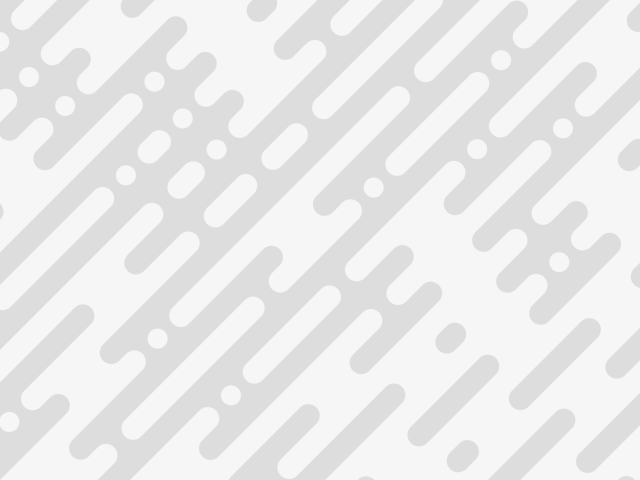
Write a Shadertoy shader that draws this pattern.

```glsl
#define LANE 0.0479        // width of one diagonal lane
#define SLOT 0.18          // length of a slot that may hold one gap
#define LIGHT_GAP 0.156    // light gap in a dark lane, between cap centres
#define DARK_GAP 0.08      // plain dark gap in a light lane
#define DOTTED_GAP 0.137   // dark gap that holds a dot
#define DOT_RADIUS 0.0208
#define DOT_CHANCE 0.6
#define SPREAD 0.32        // keeps gaps of one lane apart
#define DARK_BIAS 0.12     // more gaps in dark lanes than in light ones
#define DRIFT 0.09         // slow shift of the slots from lane to lane
#define PALE vec3(0.965)
#define GREY vec3(0.868)

float hash(vec2 p) {
    vec3 q = fract(p.xyx * vec3(0.1031, 0.1030, 0.0973));
    q += dot(q, q.yzx + 33.33);
    return fract((q.x + q.y) * q.z);
}

// Gradient noise along one axis
float gradientNoise(float x) {
    float i = floor(x), f = x - i;
    float a = 2.0 * hash(vec2(i, 91.0)) - 1.0;
    float b = 2.0 * hash(vec2(i + 1.0, 91.0)) - 1.0;
    return mix(a * f, b * (f - 1.0), f * f * (3.0 - 2.0 * f));
}

bool isDarkLane(float lane) {
    return mod(lane, 2.0) > 0.5;
}

// Claim of a lane on a slot; the highest among neighbours gets the gap
float claim(float lane, float slot) {
    float favoured = 1.0 - mod(slot + floor(lane * 0.5), 2.0);
    float bias = isDarkLane(lane) ? DARK_BIAS : 0.0;
    return hash(vec2(lane, slot) + 57.0) + SPREAD * favoured + bias;
}

// Signed distance to the bars of a lane; across is measured from its centre
float laneDistance(float lane, float along, float across) {
    along += DRIFT * gradientNoise(lane * 0.15);
    float slot = floor(along / SLOT);
    float local = along - (slot + 0.5) * SLOT;
    float mine = claim(lane, slot);
    float rival = max(claim(lane - 1.0, slot), claim(lane + 1.0, slot));
    float radius = 0.5 * LANE;
    if (mine <= rival) return abs(across) - radius;

    bool dark = isDarkLane(lane);
    bool dotted = !dark && hash(vec2(slot, lane) + 13.0) < DOT_CHANCE;
    float gap = dark ? LIGHT_GAP : (dotted ? DOTTED_GAP : DARK_GAP);

    // Jitter only within the room left in the slot
    float room = max(SLOT - 0.02 - gap, 0.0);
    local -= room * (hash(vec2(lane, slot) + 7.0) - 0.5);

    // Round caps on both sides of the gap
    float past = min(abs(local) - 0.5 * gap, 0.0);
    float d = length(vec2(past, across)) - radius;
    if (dotted) d = min(d, length(vec2(local, across)) - DOT_RADIUS);
    return d;
}

void mainImage(out vec4 fragColor, in vec2 fragCoord) {
    // Axes along and across the diagonal
    vec2 p = fragCoord / iResolution.y;
    float along = (p.x + p.y) * 0.70711;
    float v = (p.x - p.y) * 0.70711;

    float lane = floor(v / LANE);
    float across = v - (lane + 0.5) * LANE;
    float side = across < 0.0 ? -1.0 : 1.0;
    float toEdge = 0.5 * LANE - abs(across);

    // Where the next lane is open, the shared edge vanishes
    float own = laneDistance(lane, along, across);
    float next = laneDistance(lane + side, along, across - side * LANE);
    float depth = max(next - toEdge, 0.0) - own;
    if (isDarkLane(lane)) depth = -depth;

    float blur = 0.75 / iResolution.y;
    fragColor = vec4(mix(GREY, PALE, smoothstep(-blur, blur, depth)), 1.0);
}
```
